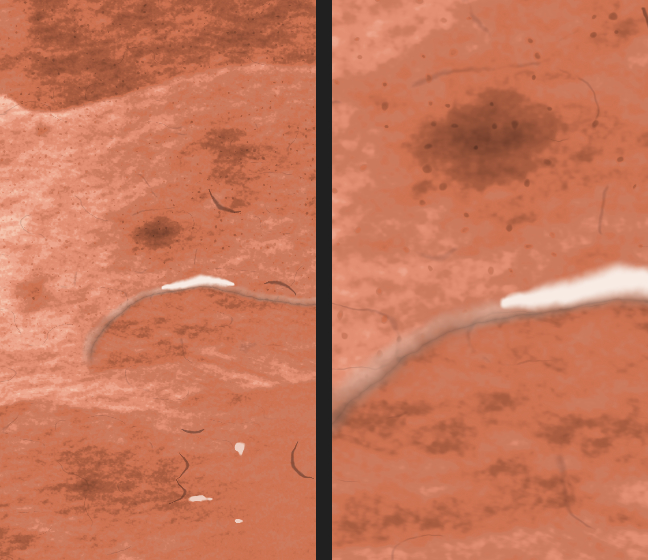
Left: the whole. Right: its middle third, enlarged.
Reproduce this texture procedurally as a Shadertoy shader.

```glsl
// Weathered red sandstone face: dark upper slab, pale wall, mineral vein and streaked ledges.
float hash(vec2 p) {
    vec3 q = fract(vec3(p.xyx) * 0.1031);
    q += dot(q, q.yzx + 33.33);
    return fract((q.x + q.y) * q.z);
}

float noise(vec2 p) {
    vec2 i = floor(p), f = fract(p);
    f = f * f * (3.0 - 2.0 * f);
    return mix(mix(hash(i), hash(i + vec2(1, 0)), f.x),
               mix(hash(i + vec2(0, 1)), hash(i + vec2(1, 1)), f.x), f.y);
}

// Fractal noise centred on zero
float fbm(vec2 p) {
    float sum = 0.0, amp = 0.5;
    for (int i = 0; i < 5; i++) {
        sum += amp * (noise(p) - 0.5);
        p = mat2(0.8, 0.6, -0.6, 0.8) * p * 2.03 + 17.3;
        amp *= 0.55;
    }
    return sum;
}

vec2 rotate(vec2 p, float a) {
    return mat2(cos(a), -sin(a), sin(a), cos(a)) * p;
}

float rise(float d, float blur) { return smoothstep(-blur, blur, d); }

// Soft elliptical stain
float blob(vec2 p, vec2 centre, vec2 radius) {
    vec2 q = (p - centre) / radius;
    return exp(-dot(q, q));
}

// Tapered, bowed fissure between two points
float crack(vec2 p, vec2 a, vec2 b, float bend, float width) {
    vec2 d = b - a;
    float h = clamp(dot(p - a, d) / dot(d, d), 0.0, 1.0);
    float bow = sin(h * 3.14159);
    vec2 c = a + d * h + vec2(-d.y, d.x) * bend * bow;
    float w = width * (0.3 + 0.7 * bow);
    return 1.0 - smoothstep(0.2 * w, w, length(p - c));
}

// Scattered round pits, one per occupied cell
float pits(vec2 p, float density) {
    vec2 id = floor(p);
    vec2 centre = 0.3 + 0.4 * vec2(hash(id), hash(id + 41.7));
    float r = 0.12 + 0.18 * hash(id + 9.1);
    return step(1.0 - density, hash(id + 73.3)) * (1.0 - smoothstep(0.3 * r, r, length(fract(p) - centre)));
}

vec3 stoneColour(float tone) {
    vec3 c = mix(vec3(0.66, 0.36, 0.25), vec3(0.81, 0.45, 0.32), smoothstep(0.0, 0.25, tone));
    c = mix(c, vec3(0.80, 0.48, 0.37), smoothstep(0.25, 0.43, tone));
    c = mix(c, vec3(0.89, 0.56, 0.45), smoothstep(0.43, 0.65, tone));
    c = mix(c, vec3(0.93, 0.65, 0.55), smoothstep(0.65, 0.83, tone));
    c = mix(c, vec3(0.96, 0.76, 0.67), smoothstep(0.83, 1.05, tone));
    return c * (1.0 + 0.7 * min(tone, 0.0));
}

void mainImage(out vec4 fragColor, in vec2 fragCoord) {
    vec2 uv = fragCoord / iResolution.y;
    vec2 p = uv + 0.014 * vec2(fbm(uv * 22.0), fbm(uv * 22.0 + 50.0));
    float x = p.x, y = p.y;

    // Signed heights above each ledge
    float slab = y - 0.80 - 0.085 * smoothstep(0.06, 0.45, x) - 0.035 * (1.0 - smoothstep(0.0, 0.06, x));
    float drop = 0.028 * smoothstep(0.36, 0.53, x);
    float vein = 0.13 * (length(vec2(max(0.36 - x, 0.0) / 0.2, max((y + drop - 0.36) / 0.13, 0.0))) - 1.0);
    float foot = y - 0.34 - 0.07 * smoothstep(0.22, 0.5, x);
    float shelf = y - 0.275 - 0.045 * smoothstep(0.26, 0.56, x) - 0.008 * sin(x * 22.0);

    // Rock textures
    float broad = fbm(uv * 7.0), rough = fbm(uv * 28.0 + 8.0);
    float relief = fbm(uv * vec2(24, 40)) - fbm((uv + vec2(-0.004, 0.006)) * vec2(24, 40));
    float streak = fbm(rotate(p, -0.35) * vec2(12, 75));
    float strata = fbm(rotate(p, 0.12) * vec2(9, 80) + 5.0);
    float grain = noise(uv * 260.0) - 0.5 + 0.6 * (noise(uv * 410.0) - 0.5);

    // Tone of each region, from bottom to top
    float pale = 1.0 - smoothstep(0.02, 0.42, x + 0.22 * broad);
    float wall = 0.35 + 0.42 * pale + 0.45 * broad + 0.45 * rough;
    float dome = 0.27 + 0.4 * streak + 0.3 * broad;
    float band = mix(0.66, 0.43, smoothstep(0.1, 0.4, x)) + 0.65 * mix(strata, streak, smoothstep(0.2, 0.35, x));
    float smoothCorner = smoothstep(0.15, 0.45, x - 0.6 * y);
    float base = 0.27 + mix(0.7 * broad + 0.35 * rough + 0.3 * strata, 0.25 * broad, smoothCorner);
    float top = 0.04 + 0.4 * broad + 0.45 * rough + 0.3 * blob(p, vec2(0.0, 0.96), vec2(0.06, 0.1));
    float domeMask = rise(-vein, 0.004) * rise(foot, 0.005);
    float middle = mix(band, wall, rise(y - 0.385 + 0.03 * broad, 0.025));
    float tone = mix(base, mix(middle, dome, domeMask), rise(shelf, 0.004));
    tone = mix(tone, top, rise(slab, 0.006));

    // Ledge light, relief and grain
    tone += 0.16 * exp(-abs(shelf - 0.008) * 130.0) - 0.16 * exp(-abs(shelf + 0.006) * 160.0);
    tone += 0.18 * exp(-abs(slab + 0.010) * 120.0);
    tone += 0.8 * relief * (1.0 - 0.6 * smoothCorner) + 0.13 * grain;

    // Stains and pits
    tone -= 0.55 * blob(p, vec2(0.28, 0.59), vec2(0.045, 0.027)) + 0.22 * blob(p, vec2(0.28, 0.59), vec2(0.1, 0.06));
    tone -= 0.55 * blob(p, vec2(0.066, 0.468), vec2(0.03, 0.023)) + 0.6 * blob(p, vec2(0.078, 0.765), vec2(0.018, 0.008));
    tone -= 0.3 * blob(p, vec2(0.41, 0.72), vec2(0.045, 0.055)) + 0.2 * blob(p, vec2(0.25, 0.13), vec2(0.12, 0.07));
    tone -= 0.25 * pits(p * 80.0, 0.3) * rise(vein, 0.01) * rise(y - 0.38, 0.02);

    // Fissures
    float fissure = crack(p, vec2(0.32, 0.195), vec2(0.316, 0.147), 0.35, 0.004);
    fissure += crack(p, vec2(0.316, 0.147), vec2(0.302, 0.101), 0.45, 0.004);
    fissure += crack(p, vec2(0.325, 0.235), vec2(0.368, 0.235), -0.1, 0.004);
    fissure += crack(p, vec2(0.375, 0.66), vec2(0.43, 0.622), -0.25, 0.006);
    fissure += crack(p, vec2(0.47, 0.492), vec2(0.53, 0.474), 0.15, 0.005);
    fissure += crack(p, vec2(0.53, 0.215), vec2(0.562, 0.145), -0.3, 0.005);
    float hairline = 1.0 - smoothstep(0.0, 0.02, abs(noise(p * vec2(16, 30) + 3.0) - 0.5));
    fissure += 0.35 * hairline * smoothstep(0.0, 0.12, rough) * (1.0 - smoothCorner);
    vec3 colour = stoneColour(tone) * (1.0 - 0.32 * min(fissure, 1.0));

    // Mineral vein, its bright lip and scattered white flecks
    float along = rise(y - 0.36, 0.02);
    float crust = along * (1.0 - smoothstep(0.003, 0.010, abs(vein))) * (0.65 + 0.8 * rough);
    colour = mix(colour, vec3(0.82, 0.66, 0.59) + 0.2 * rough, 0.75 * clamp(crust, 0.0, 1.0));
    colour *= 1.0 - 0.22 * along * exp(-abs(vein + 0.004) * 350.0);
    float lip = crack(p, vec2(0.29, 0.487), vec2(0.415, 0.493), 0.06, 0.014);
    float flecks = blob(p, vec2(0.427, 0.199), vec2(0.014, 0.017)) + blob(p, vec2(0.36, 0.109), vec2(0.026, 0.007));
    flecks += blob(p, vec2(0.43, 0.068), vec2(0.012, 0.005));
    flecks = smoothstep(0.5, 0.75, flecks * (0.45 + noise(uv * 130.0)));
    colour = mix(colour, vec3(0.97, 0.92, 0.89), clamp(lip + 0.75 * flecks, 0.0, 1.0));
    fragColor = vec4(clamp(colour, 0.0, 1.0), 1.0);
}
```
